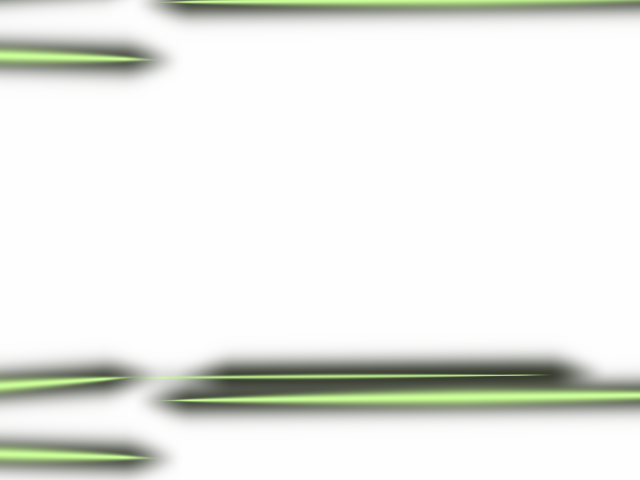
Reproduce this background procedurally as a Shadertoy shader.

```glsl
// Slim glowing green blades with soft dark halos on a near-white page.
// Each blade is a tilted, tapered Gaussian line over a wider dark one;
// the whole group repeats vertically. Units: canvas heights.

const vec3 PAGE  = vec3(0.995);
const vec3 SHADE = vec3(0.11, 0.13, 0.08);
const vec3 GLOW  = vec3(0.80, 1.00, 0.60);

float gauss(float d, float radius) {
    float q = d / radius;
    return exp(-q * q);
}

// Lays one blade from a to b over the colour below it.
vec3 blade(vec3 below, vec2 p, vec2 a, vec2 b, float haloSize, float haloAlpha, float coreSize) {
    float halfSpan = 0.5 * (b.x - a.x);
    float offset = abs(p.x - 0.5 * (a.x + b.x));
    float d = p.y - mix(a.y, b.y, (p.x - a.x) / (b.x - a.x));

    // Dark halo, narrowing and fading at the tips
    float inside = halfSpan - offset;
    float fade = smoothstep(-0.04, 0.09, inside);
    float halo = haloAlpha * fade * gauss(d, haloSize * mix(0.6, 1.0, fade));
    vec3 color = mix(below, SHADE, halo);

    // Bright core, thinning towards the tips
    float taper = 1.0 - pow(min(offset / halfSpan, 1.0), 1.5);
    float core = gauss(d, max(coreSize * taper, 0.0015));
    core *= smoothstep(0.0, 0.09, inside) * step(0.0001, coreSize);
    return mix(color, GLOW, core);
}

void mainImage(out vec4 fragColor, in vec2 fragCoord) {
    vec2 uv = fragCoord / iResolution.y;
    vec3 color = PAGE;

    for (int row = 0; row < 2; row++) {
        vec2 p = uv - vec2(0.0, 0.83 * float(row));

        // Broad shadow and the faint hairline across it
        color = blade(color, p, vec2(0.40, 0.213), vec2(1.23, 0.221), 0.034, 0.85, 0.0);
        color = blade(color, p, vec2(0.17, 0.212), vec2(1.16, 0.219), 0.025, 0.15, 0.0045);

        // Two short blades entering from the left
        color = blade(color, p, vec2(-0.60, 0.156), vec2(0.30, 0.216), 0.034, 0.82, 0.0165);
        color = blade(color, p, vec2(-0.33, 0.063), vec2(0.345, 0.0447), 0.034, 0.82, 0.0145);

        // Long blade running off the right edge
        color = blade(color, p, vec2(0.3125, 0.165), vec2(1.632, 0.18), 0.033, 0.82, 0.0155);
    }
    fragColor = vec4(color, 1.0);
}
```
